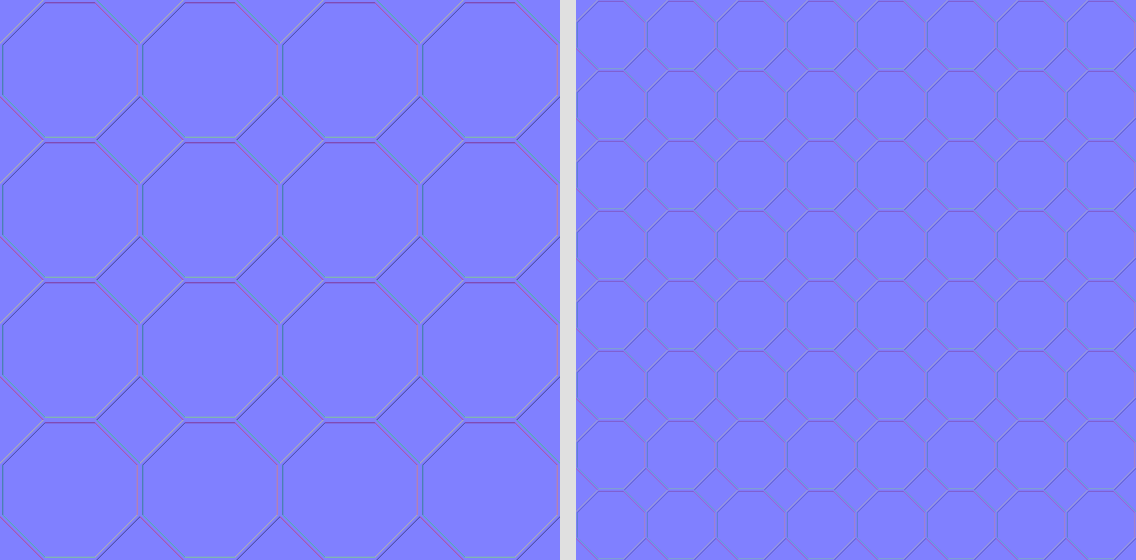
Left: one tile. Right: repeated 2 by 2.
Give the GLSL for this texture map, as a WebGL 2 fragment shader.

```glsl
#version 300 es
precision highp float;
// Tangent-space normal map of octagon tiles with diamond insets, 4 by 4 repeats.
// Signed distances to both tile shapes give hairline bevels beside flat grooves;
// each bevel is coloured by the direction in which it slopes down.

uniform vec2 u_resolution;
out vec4 fragColor;

const float REPEATS = 4.0;

// Lengths in units of one repeat
const float GROOVE_HALF = 0.0203;    // half the groove between two octagons
const float DIAMOND_RADIUS = 0.309;  // centre to tip of the diamond
const float CORNER_CUT = 0.342;      // octagon corner cut, along an axis
const float STRAIGHT_WIDTH = 0.0048;
const float SLANTED_WIDTH = 0.0042;

const vec3 FLAT_COLOR = vec3(0.5, 0.5, 1.0);
const float BEVEL_TILT = 0.42;
const float STRAIGHT_BLUE = 0.40;
const float SLANTED_BLUE = 0.50;
const float DIAGONAL = 0.70710678;

// Distance to the octagon in the positive quadrant (xy: outward direction, z: distance)
vec3 octagonEdge(vec2 p, float inset, float cut) {
    vec3 vertical = vec3(-1.0, 0.0, inset - p.x);
    vec3 horizontal = vec3(0.0, -1.0, inset - p.y);
    vec3 slanted = vec3(-DIAGONAL, -DIAGONAL, (cut - p.x - p.y) * DIAGONAL);
    vec3 edge = vertical.z > horizontal.z ? vertical : horizontal;
    return slanted.z > edge.z ? slanted : edge;
}

// Distance to the diamond around the origin, in the same layout
vec3 diamondEdge(vec2 p, float radius) {
    return vec3(DIAGONAL, DIAGONAL, (p.x + p.y - radius) * DIAGONAL);
}

// Share of a pixel that a line centred on distance zero covers
float lineCoverage(float dist, float width, float pixel) {
    float low = max(dist - 0.5 * pixel, -0.5 * width);
    float high = min(dist + 0.5 * pixel, 0.5 * width);
    return clamp((high - low) / pixel, 0.0, 1.0);
}

// Encodes a slope direction; green grows downwards
vec3 bevelColor(vec2 direction, float blue) {
    return vec3(0.5 + BEVEL_TILT * direction * vec2(1.0, -1.0), blue);
}

vec3 addBevel(vec3 base, vec3 edge, vec2 side, float pixel) {
    bool slanted = abs(edge.x * edge.y) > 0.1;
    float width = slanted ? SLANTED_WIDTH : STRAIGHT_WIDTH;
    float blue = slanted ? SLANTED_BLUE : STRAIGHT_BLUE;
    float coverage = lineCoverage(edge.z, width, pixel);
    return mix(base, bevelColor(edge.xy * side, blue), coverage);
}

void main() {
    vec2 uv = gl_FragCoord.xy / u_resolution;
    float pixel = REPEATS / min(u_resolution.x, u_resolution.y);

    // Repeat centred on a diamond, folded into one quadrant
    vec2 cell = fract(uv * REPEATS + 0.5) - 0.5;
    vec2 side = vec2(cell.x < 0.0 ? -1.0 : 1.0, cell.y < 0.0 ? -1.0 : 1.0);
    vec2 p = abs(cell);

    // Bevels of both tile shapes over the flat surface
    vec3 color = FLAT_COLOR;
    color = addBevel(color, octagonEdge(p, GROOVE_HALF, CORNER_CUT), side, pixel);
    color = addBevel(color, diamondEdge(p, DIAMOND_RADIUS), side, pixel);
    fragColor = vec4(color, 1.0);
}
```
